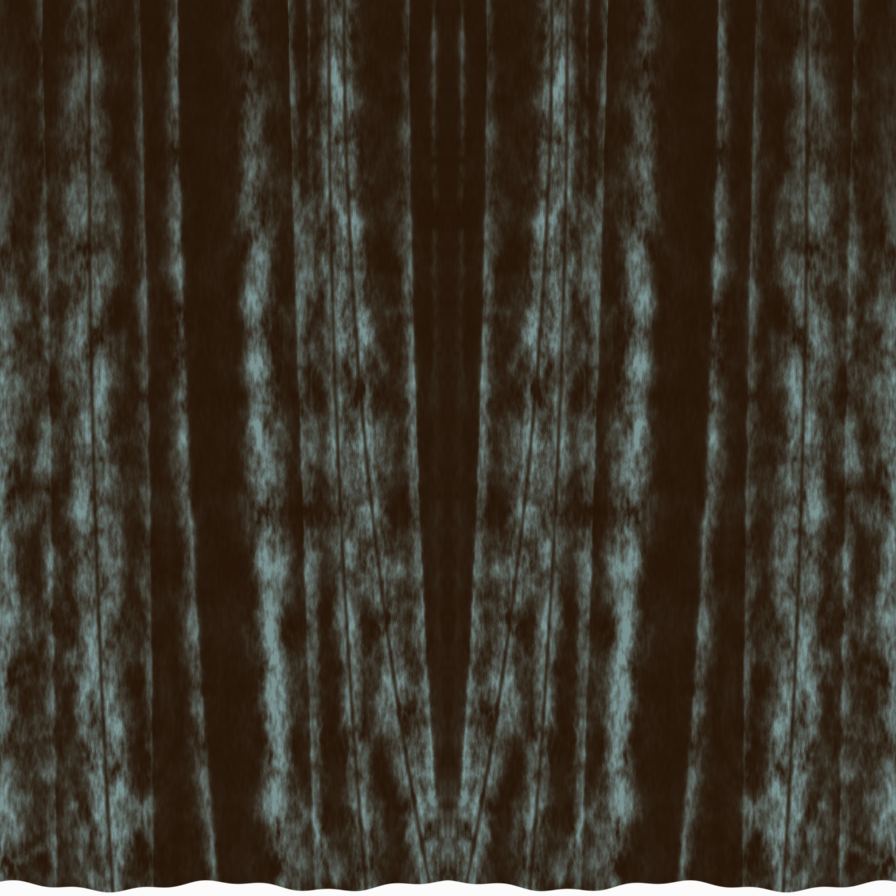
This texture is drawn by a Shadertoy shader. Its source:

```glsl
// Dark velvet curtain, mirrored about its centre line, over a white floor strip.
// Each fold is a ridge of sheen along a quadratic path from rail to hem;
// gradient noise breaks the sheen into the brushed patches of the pile.

#define SHADE   vec3(0.155, 0.093, 0.040)
#define SHEEN   vec3(0.430, 0.510, 0.500)
#define FLOOR   vec3(0.985)
#define PATCHES vec2(34.0, 15.0)
#define FIBRES  vec2(230.0, 85.0)
#define RAGGED  0.9
#define MOTTLE  1.5
#define TUCK_WIDTH 0.0026
#define HEM     0.011

const int FOLDS = 12;
const int FIRST_TUCKED = 9; // folds from here on have a dark seam on the ridge
const int CRUMPLES = 6;

// Ridge position at the rail, half way down and at the hem.
const vec3 PATH[FOLDS] = vec3[FOLDS](
    vec3(0.000, 0.000, 0.005), vec3(0.046, 0.055, 0.062),
    vec3(0.155, 0.165, 0.170), vec3(0.197, 0.208, 0.242),
    vec3(0.276, 0.292, 0.315), vec3(0.322, 0.337, 0.354),
    vec3(0.344, 0.349, 0.358), vec3(0.456, 0.464, 0.492),
    vec3(0.484, 0.487, 0.495), vec3(0.100, 0.104, 0.126),
    vec3(0.367, 0.377, 0.409), vec3(0.384, 0.408, 0.482));

// Width to the left, width to the right, gain at the rail, gain lower down.
const vec4 LOOK[FOLDS] = vec4[FOLDS](
    vec4(0.020, 0.022, 0.10, 0.80), vec4(0.010, 0.002, 0.35, 0.55),
    vec4(0.008, 0.002, 0.35, 0.50), vec4(0.010, 0.003, 0.55, 0.65),
    vec4(0.012, 0.018, 0.55, 0.90), vec4(0.002, 0.009, 0.50, 0.60),
    vec4(0.003, 0.005, 0.45, 0.25), vec4(0.011, 0.002, 0.35, 0.70),
    vec4(0.004, 0.004, 0.35, 0.05), vec4(0.026, 0.022, 0.50, 0.85),
    vec4(0.011, 0.014, 0.65, 0.80), vec4(0.013, 0.016, 0.70, 0.90));

// Slanted creases near the hem, from xy to zw.
const vec4 CRUMPLE[CRUMPLES] = vec4[CRUMPLES](
    vec4(0.083, 0.27, 0.108, 0.13), vec4(0.118, 0.20, 0.140, 0.11),
    vec4(0.165, 0.10, 0.125, 0.03), vec4(0.000, 0.025, 0.058, 0.06),
    vec4(0.086, 0.10, 0.094, 0.05), vec4(0.350, 0.09, 0.375, 0.02));

vec2 hashGradient(vec2 cell) {
    vec3 h = fract(cell.xyx * vec3(0.1031, 0.1030, 0.0973));
    h += dot(h, h.yzx + 33.33);
    float angle = 6.2832 * fract((h.x + h.y) * h.z);
    return vec2(cos(angle), sin(angle));
}

float gradientNoise(vec2 p) {
    vec2 i = floor(p), f = p - i;
    vec2 u = f * f * f * (f * (f * 6.0 - 15.0) + 10.0);
    vec2 e = vec2(1.0, 0.0);
    float a = dot(hashGradient(i), f);
    float b = dot(hashGradient(i + e.xy), f - e.xy);
    float c = dot(hashGradient(i + e.yx), f - e.yx);
    float d = dot(hashGradient(i + e.xx), f - e.xx);
    return mix(mix(a, b, u.x), mix(c, d, u.x), u.y);
}

float fbm(vec2 p) {
    float sum = 0.0, amp = 0.7;
    for (int i = 0; i < 5; i++) {
        sum += amp * gradientNoise(p);
        p = p * 2.03 + 17.3;
        amp *= 0.62;
    }
    return sum;
}

float quadraticPath(vec3 k, float t) {
    return dot(k, vec3(2.0 * (t - 0.5) * (t - 1.0), 4.0 * t * (1.0 - t), 2.0 * t * (t - 0.5)));
}

float segmentDistance(vec2 p, vec2 a, vec2 b) {
    vec2 ab = b - a;
    return length(p - a - ab * clamp(dot(p - a, ab) / dot(ab, ab), 0.0, 1.0));
}

void mainImage(out vec4 fragColor, in vec2 fragCoord) {
    vec2 p = fragCoord / iResolution.xy;
    p.x = min(p.x, 1.0 - p.x);
    float drop = 1.0 - p.y;
    float pile = fbm(p * PATCHES + 5.0);
    float fibre = gradientNoise(p * FIBRES);
    float spread = mix(0.6, 1.0, smoothstep(0.0, 0.3, drop)) * max(1.0 + RAGGED * pile, 0.3);

    // Folds
    float light = 0.0, tuck = 0.0;
    for (int i = 0; i < FOLDS; i++) {
        vec4 look = LOOK[i];
        float d = p.x - quadraticPath(PATH[i], drop);
        float k = abs(d) / ((d < 0.0 ? look.x : look.y) * spread);
        float gain = mix(look.z, look.w, smoothstep(0.0, 0.5, drop));
        float ridge = gain * (0.82 * exp(-k * k) + 0.18 * exp(-0.7 * k));
        light += ridge * (1.0 - light);
        if (i >= FIRST_TUCKED) tuck = max(tuck, exp(-d * d / (TUCK_WIDTH * TUCK_WIDTH)));
    }

    // Crumples and the pool of light where the centre folds meet
    for (int i = 0; i < CRUMPLES; i++) {
        float k = segmentDistance(p, CRUMPLE[i].xy, CRUMPLE[i].zw) / (0.007 * spread);
        light += 0.5 * exp(-k * k) * (1.0 - light);
    }
    vec2 pool = (p - vec2(0.5, 0.068)) / vec2(0.017, 0.035);
    light += 0.65 * exp(-dot(pool, pool)) * (1.0 - light);

    // Velvet
    light *= (1.0 - 0.75 * tuck) * max(0.85 + MOTTLE * pile + 0.45 * fibre, 0.05);
    light += 0.03 * (pile + fibre);
    vec3 color = mix(SHADE, SHEEN, clamp(light, -0.1, 1.15));

    // Scalloped hem
    float hem = HEM + 0.005 * cos(p.x * 25.6) + 0.002 * sin(p.x * 90.0);
    float pixel = 1.0 / iResolution.y;
    color = mix(FLOOR, color, smoothstep(-pixel, pixel, p.y - hem));
    fragColor = vec4(color, 1.0);
}
```
